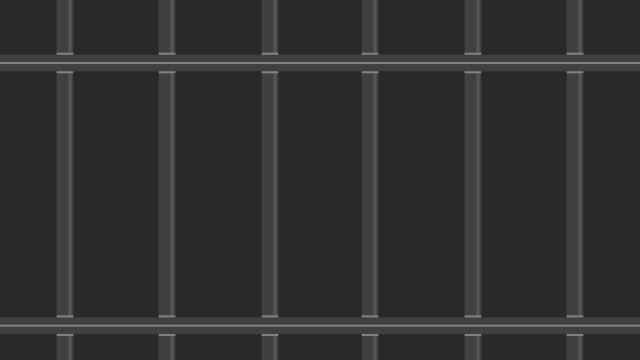
This pattern is drawn by a WebGL 2 fragment shader. Its source:

```glsl
#version 300 es
precision highp float;
// Dark wall behind a lattice of vertical bars clamped by two horizontal rails.

uniform vec2 u_resolution;
out vec4 fragColor;

// Lengths are fractions of the canvas height.
const float BAR_SPACING = 0.2833;
const float BAR_WIDTH = 0.0463;
const float INNER_INSET = 0.0028;    // central pair sits slightly closer together
const float SHINE_OFFSET = 0.0139;   // bar highlight, right of the bar axis
const float SHINE_WIDTH = 0.0088;
const float RAIL_FIRST = 0.0954;
const float RAIL_SPACING = 0.7296;
const float RAIL_WIDTH = 0.0460;
const float RAIL_LINE_WIDTH = 0.0056;
const float COLLAR_HEIGHT = 0.0056;

const vec3 WALL_COLOR = vec3(0.161);
const vec3 METAL_COLOR = vec3(0.251);
const vec3 SHINE_COLOR = vec3(0.333);
const vec3 EDGE_COLOR = vec3(0.510);

// Antialiased coverage of a band centred on zero.
float band(float dist, float width, float pixel) {
    return clamp((0.5 * width - abs(dist)) / pixel + 0.5, 0.0, 1.0);
}

// Signed distance from the nearest bar axis, mirrored about the centre.
float barOffset(float x) {
    float side = x < 0.0 ? -1.0 : 1.0;
    float index = floor(abs(x) / BAR_SPACING);
    float axis = (index + 0.5) * BAR_SPACING;
    axis -= index < 0.5 ? INNER_INSET : 0.0;
    return x - side * axis;
}

// Signed distance from the nearest rail axis.
float railOffset(float y) {
    float d = y - RAIL_FIRST;
    return d - RAIL_SPACING * floor(d / RAIL_SPACING + 0.5);
}

void main() {
    float pixel = 1.0 / u_resolution.y;
    vec2 p = gl_FragCoord.xy * pixel;
    p.x -= 0.5 * u_resolution.x * pixel;
    float dx = barOffset(p.x);
    float dy = railOffset(p.y);

    // Vertical bars with an off-centre highlight
    float bar = band(dx, BAR_WIDTH, pixel);
    vec3 color = mix(WALL_COLOR, METAL_COLOR, bar);
    color = mix(color, SHINE_COLOR, band(dx - SHINE_OFFSET, SHINE_WIDTH, pixel));

    // Bright collars where the bars meet the rails
    float collar = band(dy, RAIL_WIDTH + 2.0 * COLLAR_HEIGHT, pixel);
    color = mix(color, EDGE_COLOR, bar * collar);

    // Rails in front, each with a thin bright centre line
    color = mix(color, METAL_COLOR, band(dy, RAIL_WIDTH, pixel));
    color = mix(color, EDGE_COLOR, band(dy, RAIL_LINE_WIDTH, pixel));

    fragColor = vec4(color, 1.0);
}
```
